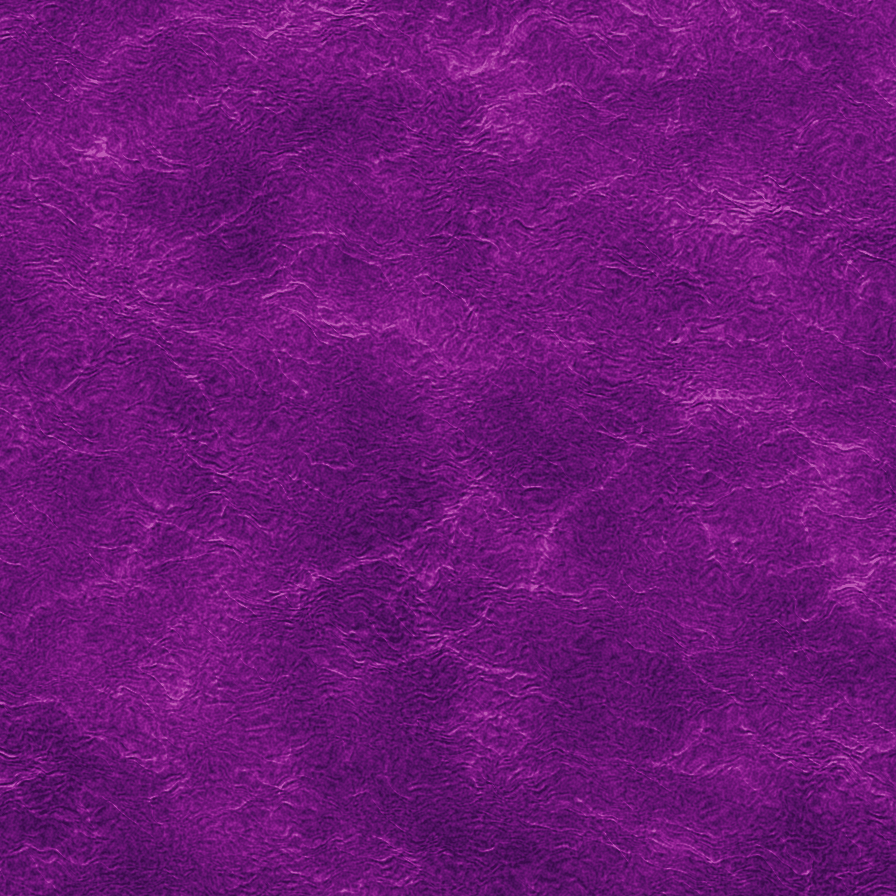
Write a three.js fragment shader that draws this texture.

```glsl
// Purple leather: cloudy dye mottling under a fine flattened grain, wrinkled all
// over and crossed by broken pale creases. Wrinkles and creases form a height
// field lit from above; the summed tone is mapped onto a ramp of purples.

varying vec2 vUv;

// Dye ramp from deep shadow to worn highlight
const vec3 SHADOW    = vec3(0.23, 0.04, 0.30);
const vec3 PLUM      = vec3(0.29, 0.06, 0.36);
const vec3 GRAPE     = vec3(0.36, 0.07, 0.42);
const vec3 PURPLE    = vec3(0.43, 0.08, 0.47);
const vec3 VIOLET    = vec3(0.50, 0.10, 0.53);
const vec3 MAGENTA   = vec3(0.59, 0.13, 0.59);
const vec3 ORCHID    = vec3(0.64, 0.22, 0.63);
const vec3 HIGHLIGHT = vec3(0.74, 0.34, 0.71);
const float RAMP_START = -2.27;  // tone at SHADOW
const float RAMP_STEP  = 0.74;   // tone between neighbouring colours

// Feature frequencies, in cells per canvas
const vec2 WRINKLE_FREQ = vec2(58.0, 118.0);
const vec2 CREASE_FREQ  = vec2(3.4, 6.2);
const vec2 GRAIN_FREQ   = vec2(165.0, 255.0);
const float PORE_FREQ   = 330.0;
const float MOTTLE_FREQ = 5.0;
const float WARP_FREQ   = 7.0;

// Strengths
const float WARP_AMOUNT    = 0.0058;
const float MOTTLE_AMOUNT  = 0.30;
const float GRAIN_AMOUNT   = 0.44;
const float PORE_AMOUNT    = 0.36;
const float WRINKLE_AMOUNT = 1.0;
const float CREASE_AMOUNT  = 1.2;
const float WEAR_AMOUNT    = 1.15;  // paleness of creases
const float CREASE_TILT    = 0.3;   // change of slope between crease layers
const float TOP_LIGHT      = 0.55;
const vec2 LIGHT_OFFSET    = vec2(-0.0007, 0.0023);
const mat2 TURN = mat2(0.8, 0.6, -0.6, 0.8);

vec2 gradientAt(vec2 cell) {
  vec3 h = fract(cell.xyx * vec3(0.1031, 0.1030, 0.0973));
  h += dot(h, h.yzx + 33.33);
  float angle = 6.2832 * fract((h.x + h.y) * h.z);
  return vec2(cos(angle), sin(angle));
}

// Gradient noise scaled to roughly unit deviation
float noise(vec2 p) {
  vec2 i = floor(p);
  vec2 f = p - i;
  vec2 u = f * f * f * (f * (f * 6.0 - 15.0) + 10.0);
  vec2 e = vec2(1.0, 0.0);
  float low  = mix(dot(gradientAt(i), f), dot(gradientAt(i + e), f - e), u.x);
  float high = mix(dot(gradientAt(i + e.yx), f - e.yx),
                   dot(gradientAt(i + 1.0), f - 1.0), u.x);
  return 4.5 * mix(low, high, u.y);
}

float fbm(vec2 p) {
  float sum = 0.0;
  float amp = 1.0;
  for (int i = 0; i < 4; i++) {
    sum += amp * noise(p);
    p = TURN * p * 2.03 + 17.3;
    amp *= 0.6;
  }
  return sum;
}

// Bends the skin so that wrinkles wander and creases turn jagged
vec2 warp(vec2 p) {
  vec2 q = p * WARP_FREQ;
  return p + WARP_AMOUNT * vec2(fbm(q + 5.7), fbm(q + 41.2));
}

// Layers of broken lines, each finer and tilted another way
float creases(vec2 q) {
  float sum = 0.0;
  vec2 freq = CREASE_FREQ;
  for (int i = 0; i < 4; i++) {
    float layer = float(i);
    vec2 s = q + vec2(0.0, CREASE_TILT * (layer - 1.2) * q.x);
    float intact = smoothstep(-0.4, 1.2, noise(q * freq * 0.8 + 31.7 * layer + 4.6));
    sum += intact * exp(-6.0 * abs(noise(s * freq + 19.3 * layer + 23.6)));
    freq *= 1.6;
  }
  return sum;
}

// Height of the skin: two sizes of sharp wrinkle plus the creases
float relief(vec2 p, float wrinkling) {
  vec2 q = warp(p);
  float wrinkles = -abs(noise(q * WRINKLE_FREQ + 9.1))
                 - 0.5 * abs(noise(q * WRINKLE_FREQ * 1.5 + 63.4));
  return wrinkling * wrinkles + CREASE_AMOUNT * creases(q);
}

vec3 dye(float tone) {
  float t = (tone - RAMP_START) / RAMP_STEP;
  vec3 c = mix(SHADOW, PLUM, clamp(t, 0.0, 1.0));
  c = mix(c, GRAPE, clamp(t - 1.0, 0.0, 1.0));
  c = mix(c, PURPLE, clamp(t - 2.0, 0.0, 1.0));
  c = mix(c, VIOLET, clamp(t - 3.0, 0.0, 1.0));
  c = mix(c, MAGENTA, clamp(t - 4.0, 0.0, 1.0));
  c = mix(c, ORCHID, clamp(t - 5.0, 0.0, 1.0));
  return mix(c, HIGHLIGHT, clamp(t - 6.0, 0.0, 1.0));
}

void main() {
  vec2 q = warp(vUv);
  float wear = creases(q);
  float worn = smoothstep(-0.8, 1.5, fbm(vUv * MOTTLE_FREQ + 71.9));
  float wrinkling = WRINKLE_AMOUNT * (0.35 + 0.4 * worn + 0.6 * min(wear, 1.0));

  // Light on the folds, then dye clouds, pale wear, grain and fall of light
  float tone = relief(vUv, wrinkling) - relief(vUv + LIGHT_OFFSET, wrinkling);
  tone += MOTTLE_AMOUNT * fbm(vUv * MOTTLE_FREQ + 3.3);
  tone += WEAR_AMOUNT * (wear - 0.2);
  tone += GRAIN_AMOUNT * noise(q * GRAIN_FREQ);
  tone += PORE_AMOUNT * noise(TURN * vUv * PORE_FREQ + 30.5);
  tone += TOP_LIGHT * (vUv.y - 0.5);
  gl_FragColor = vec4(dye(tone), 1.0);
}
```
